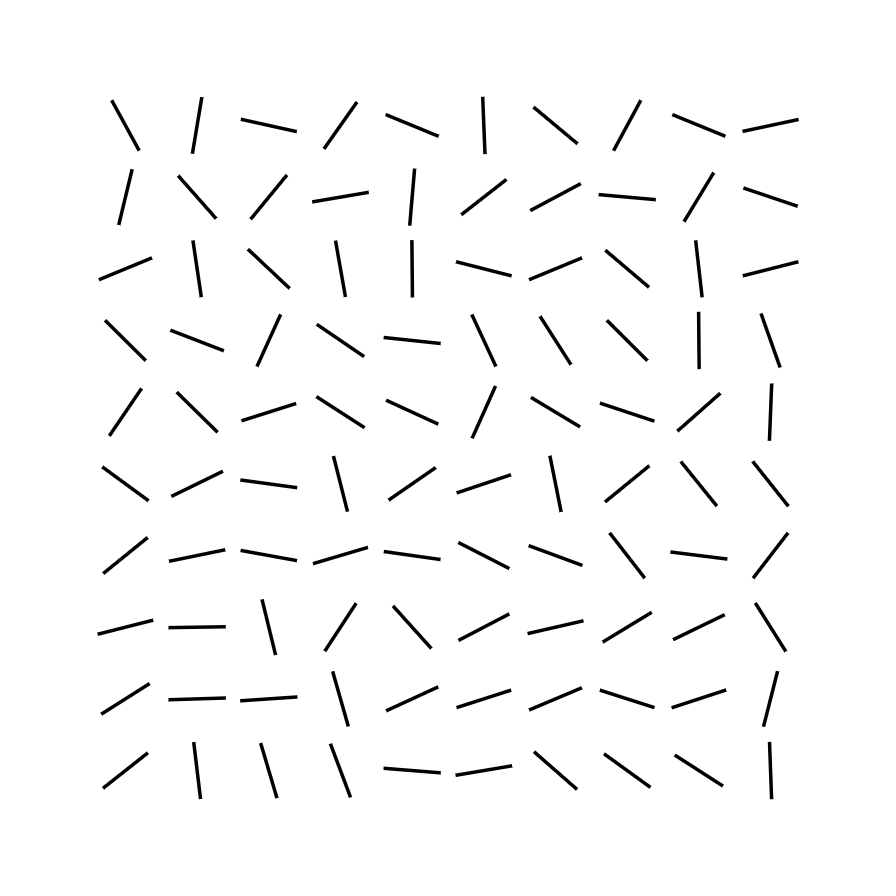
This pattern is drawn by a three.js fragment shader. Its source:

```glsl
// Ten by ten grid of thin black strokes, each turned to a random angle, on white.
varying vec2 vUv;

// Sine-free hash of a grid cell, 0 to 1
float hash(vec2 cell) {
  vec3 p = fract(cell.xyx * vec3(0.1031, 0.1030, 0.0973));
  p += dot(p, p.yzx + 33.33);
  return fract((p.x + p.y) * p.z);
}

// Signed distance to a box centred at the origin
float boxDistance(vec2 p, vec2 halfSize) {
  vec2 d = abs(p) - halfSize;
  return length(max(d, 0.0)) + min(max(d.x, d.y), 0.0);
}

void main() {
  // Grid inside a margin of one tenth of the canvas
  vec2 grid = (vUv - 0.1) / 0.08;
  vec2 cell = floor(grid);
  vec2 local = (fract(grid) - 0.5) * 0.08;

  // Undirected strokes need only half a turn
  float angle = 3.14159 * hash(cell + 7.0);
  float c = cos(angle);
  float s = sin(angle);
  vec2 along = vec2(c * local.x + s * local.y, c * local.y - s * local.x);

  // Square-ended stroke with an edge one pixel soft
  float pixel = fwidth(vUv.x);
  float distanceToStroke = boxDistance(along, vec2(0.032, 0.00195));
  float ink = clamp(0.5 - distanceToStroke / pixel, 0.0, 1.0);

  // Leave the margin blank
  vec2 inside = step(0.0, cell) * step(cell, vec2(9.0));
  ink *= inside.x * inside.y;

  gl_FragColor = vec4(vec3(1.0 - ink), 1.0);
}
```
